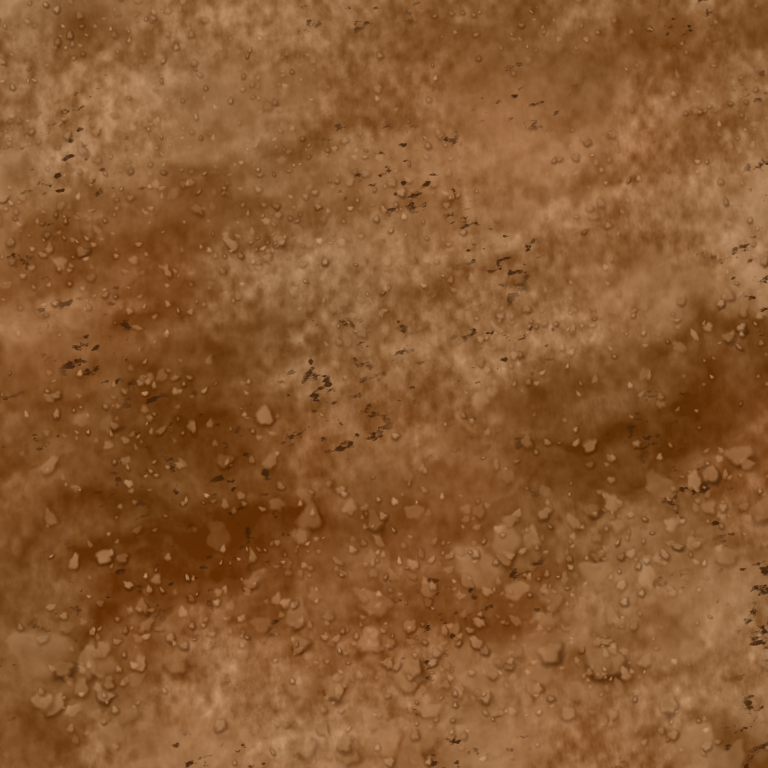
This texture is drawn by a Shadertoy shader. Its source:

```glsl
// Dry stony soil seen at a slant: ragged tilted bands of dark and light earth,
// patchy grit, thin dark crevices and half-buried stones that grow toward the viewer.
// Noise sets the earth tone; jittered cells hold the lit, shadowed stones.

#define SOIL_DARK  vec3(0.405, 0.215, 0.055)
#define SOIL_PALE  vec3(0.748, 0.570, 0.412)
#define CREVICE    vec3(0.220, 0.115, 0.030)
#define MEAN_TONE  0.41
#define BAND_TILT  0.30
#define BAND_DEPTH 1.00
#define CLOD_DEPTH 0.55
#define GRIT_DEPTH 0.72
#define EDGE_BLUR  0.0020
#define LIGHT_DIR  vec2(-0.50, 0.86)

float hash(vec2 p) {
    return fract(sin(dot(p, vec2(127.1, 311.7))) * 43758.5453);
}

float noise(vec2 p) {
    vec2 i = floor(p), f = fract(p);
    f = f * f * (3.0 - 2.0 * f);
    return mix(mix(hash(i), hash(i + vec2(1, 0)), f.x),
               mix(hash(i + vec2(0, 1)), hash(i + vec2(1, 1)), f.x), f.y);
}

float fbm(vec2 p) {
    float sum = 0.0, amp = 0.5;
    for (int i = 0; i < 4; i++) {
        sum += amp * noise(p);
        p = mat2(1.6, 1.2, -1.2, 1.6) * p + 17.3;
        amp *= 0.5;
    }
    return sum / 0.9375;
}

vec2 rotate(vec2 p, float a) {
    float c = cos(a), s = sin(a);
    return vec2(c * p.x + s * p.y, c * p.y - s * p.x);
}

// Broad dark sweep that rises to the right
float sweep(vec2 p) {
    float d = (p.y - 0.29 - 0.20 * p.x) / 0.11;
    return exp(-d * d);
}

// Chance of a stone: clustered, rarer inside the dark sweep
float stoniness(vec2 c, float reach) {
    float cluster = smoothstep(0.25, 0.70, noise(c * 9.0 + 4.0));
    float near = 1.0 - smoothstep(reach - 0.25, reach + 0.1, c.y);
    return cluster * near * (1.0 - 0.7 * sweep(c));
}

// One layer of stones; x of ground is the tone, y the crevice amount
void addStones(inout vec2 ground, vec2 p, float cell, float reach, float share, float lift) {
    vec2 home = floor(p / cell);
    for (int j = -1; j <= 1; j++)
    for (int i = -1; i <= 1; i++) {
        vec2 id = home + vec2(i, j);
        vec2 key = id + cell * 913.0;
        vec2 jitter = vec2(hash(key + 3.1), hash(key + 7.7));
        vec2 centre = (id + 0.1 + 0.8 * jitter) * cell;
        if (hash(key + 1.9) > share * stoniness(centre, reach)) continue;

        float size = hash(key + 5.3);
        float radius = cell * mix(0.16, 0.42, size * size) * mix(1.15, 0.75, centre.y);
        vec2 offset = p - centre;
        float turn = 6.2832 * hash(key + 9.2);
        vec2 shape = vec2(1.0, mix(0.55, 0.95, jitter.x));
        vec2 q = rotate(offset, turn) / shape;
        float angle = atan(q.y, q.x);
        float rim = radius * (1.0 + 0.12 * sin(3.0 * angle + turn) + 0.07 * sin(5.0 * angle));
        float blur = EDGE_BLUR + 0.14 * radius;
        float body = 1.0 - smoothstep(-blur, blur, length(q) - rim);

        // Shadow lies on the side away from the light
        vec2 s = rotate(offset + LIGHT_DIR * radius * 0.35, turn) / shape;
        float shade = 1.0 - smoothstep(-blur, blur * 2.0, length(s) - rim);
        float strength = hash(key + 6.4);
        ground.x -= 0.22 * strength * shade * (1.0 - body);
        ground.y = max(ground.y, 0.6 * pow(strength, 4.0) * shade) * (1.0 - body);

        // Buried stones show only faintly through the soil
        float face = lift + 0.30 * (hash(key + 2.6) - 0.5);
        face += 0.07 * dot(offset, LIGHT_DIR) / radius;
        face += 0.40 * (fbm(p * 60.0) - 0.5);
        float bare = mix(0.35, 0.95, hash(key + 8.8));
        ground.x = mix(ground.x, face, body * bare);
    }
}

void mainImage(out vec4 fragColor, in vec2 fragCoord) {
    vec2 p = fragCoord / iResolution.y;
    vec2 warp = vec2(fbm(p * 38.0), fbm(p * 38.0 + 50.0)) - 0.5;
    vec2 bend = vec2(fbm(p * 11.0 + 5.0), fbm(p * 11.0 + 25.0)) - 0.5;

    // Earth tone: ragged tilted bands and clods
    vec2 band = rotate(p + 0.10 * bend + 0.02 * warp, BAND_TILT);
    float tone = MEAN_TONE + 0.03 + BAND_DEPTH * (fbm(band * vec2(3.6, 9.5) + 2.7) - 0.5);
    tone += CLOD_DEPTH * (fbm(band * vec2(15.0, 27.0) + 8.0) - 0.5);
    tone -= 0.19 * sweep(p + 0.12 * bend);

    // Grit comes in patches and fades in dark, smooth earth
    float rough = smoothstep(0.10, 0.50, tone) * smoothstep(0.32, 0.62, fbm(p * 8.0 + 13.0));
    float grit = fbm(p * vec2(92.0, 68.0)) - 0.5;
    tone += GRIT_DEPTH * mix(0.45, 1.15, rough) * grit;

    // Thin crevices gather in broken ground
    float broken = smoothstep(0.50, 0.70, fbm(p * 9.0 + 31.0));
    float pits = smoothstep(0.63, 0.80, fbm(rotate(p, BAND_TILT) * vec2(70.0, 105.0) + 9.0));
    vec2 ground = vec2(tone, pits * broken * 0.85);

    // Stones from coarse to fine, then small pale flecks
    vec2 ragged = p + 0.016 * warp;
    addStones(ground, ragged, 0.095, 0.30, 0.85, 0.59);
    addStones(ground, ragged, 0.052, 0.50, 0.65, 0.60);
    addStones(ground, ragged, 0.029, 0.80, 0.55, 0.61);
    addStones(ground, p + 0.007 * warp, 0.016, 1.30, 0.40, 0.66);
    addStones(ground, p + 0.004 * warp, 0.011, 1.40, 0.16, 0.84);

    // Colour, with slow drift between reddish and olive earth
    vec3 colour = mix(SOIL_DARK, SOIL_PALE, clamp(ground.x, -0.10, 1.15));
    float drift = fbm(p * 5.0 + 70.0) - 0.5;
    colour += drift * vec3(0.035, -0.02, -0.03);
    colour = mix(colour, CREVICE, clamp(ground.y, 0.0, 1.0));
    fragColor = vec4(clamp(colour, 0.0, 1.0), 1.0);
}
```
